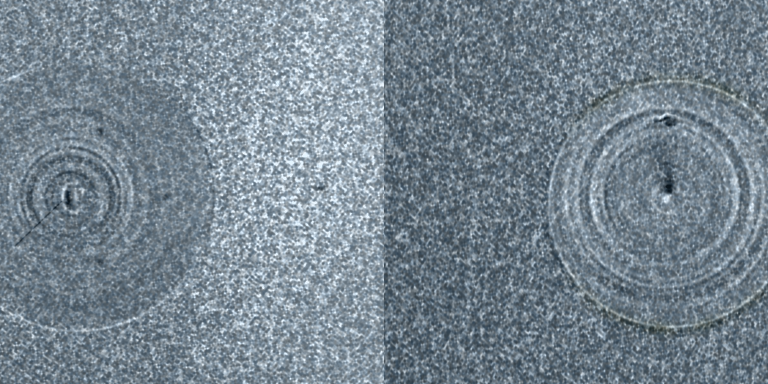
Write a Shadertoy shader that draws this texture.

```glsl
// Two grainy brushed metal plates, each worn by a round, concentric scratch pattern.

float hash(vec2 p) {
    return fract(sin(dot(p, vec2(12.9898, 78.233))) * 43758.5453);
}

float noise(vec2 p) {
    vec2 i = floor(p), f = fract(p);
    f = f * f * (3.0 - 2.0 * f);
    return mix(mix(hash(i), hash(i + vec2(1, 0)), f.x),
               mix(hash(i + vec2(0, 1)), hash(i + vec2(1, 1)), f.x), f.y);
}

// Signed speckle from two rotated noise layers, leaning towards bright glints
float grain(vec2 p, float scale) {
    vec2 q = mat2(0.8, 0.6, -0.6, 0.8) * p;
    float g = noise(p * scale) + noise(q * scale * 1.4 + 37.0) - 1.0;
    return g + 0.45 * g * g - 0.03;
}

// Soft round falloff, 1 at the centre
float blob(vec2 p, vec2 centre, vec2 size) {
    vec2 d = (p - centre) / size;
    return exp(-dot(d, d));
}

// Soft line of the given width around distance zero
float line(float d, float width) {
    return exp(-d * d / (width * width));
}

float segment(vec2 p, vec2 a, vec2 b) {
    vec2 ab = b - a;
    return length(p - a - ab * clamp(dot(p - a, ab) / dot(ab, ab), 0.0, 1.0));
}

// Signed, slightly eccentric grooves between two radii
float grooves(vec2 d, float inner, float outer, float density) {
    float r = length(d);
    vec2 dir = d / max(r, 0.001);
    float band = smoothstep(inner - 0.02, inner + 0.02, r)
               * (1.0 - smoothstep(outer - 0.03, outer + 0.02, r));
    float cut = noise(vec2(r * density, 3.0) + dir * 0.7) - 0.47;
    float wear = 0.6 + 0.7 * noise(dir * 2.5 + r * 12.0);
    return cut * band * wear;
}

float leftPlate(vec2 p) {
    vec2 hub = vec2(0.19, 0.487);
    vec2 d = p - hub;
    float rim = length(p - vec2(0.203, 0.492)) - 0.354;
    float disc = 1.0 - smoothstep(-0.035, 0.025, rim);
    float glow = blob(p, vec2(0.72, 0.53), vec2(0.32, 0.45));

    // Base light and speckle
    float light = 0.485 + 0.05 * p.y + 0.09 * smoothstep(0.3, 1.0, p.x) + 0.09 * glow;
    light -= disc * (0.03 + 0.055 * smoothstep(0.2, 0.55, p.x));
    light += grain(p, 140.0) * mix(0.31 + 0.13 * glow, 0.23, disc);

    // Grooves and rim
    light += 0.36 * grooves(d, 0.045, 0.18, 125.0);
    light += 0.15 * grooves(d, 0.17, 0.30, 100.0);
    float lower = smoothstep(0.1, -0.28, d.y);
    light += line(rim, 0.004) * (0.20 * lower - 0.13 * smoothstep(0.15, 0.35, d.x));
    light += 0.18 * line(segment(p, vec2(0.0, 0.785), vec2(0.10, 0.825)), 0.0035);

    // Hub, scratch and pits
    light -= 0.07 * blob(p, hub, vec2(0.08));
    light += 0.38 * line(length(d * vec2(1.2, 0.8)) - 0.032, 0.006) * noise(d * 70.0);
    light -= 0.30 * blob(p, hub + vec2(-0.012, -0.01), vec2(0.007, 0.030));
    light += 0.32 * blob(p, hub + vec2(0.006, 0.004), vec2(0.006, 0.022));
    light -= 0.18 * line(segment(p, vec2(0.04, 0.36), vec2(0.16, 0.475)), 0.0025);
    for (int i = 0; i < 3; i++) {
        float a = 1.25 - 1.25 * float(i);
        vec2 pit = hub + vec2(0.245 * cos(a) - 0.005, 0.18 * sin(a));
        light -= 0.25 * blob(p, pit, vec2(0.009, 0.008));
    }
    light -= 0.34 * blob(p, vec2(0.833, 0.51), vec2(0.014, 0.006));
    light += 0.10 * blob(p, vec2(0.268, 0.85), vec2(0.008, 0.035));
    return light;
}

float rightRim(vec2 p) {
    return length(p - vec2(1.75, 0.469)) - 0.325;
}

float rightPlate(vec2 p) {
    vec2 hub = vec2(1.737, 0.492);
    vec2 d = p - hub;
    float rim = rightRim(p);
    float disc = 1.0 - smoothstep(-0.01, 0.01, rim);

    // Base light and upright speckle
    float light = 0.42 + 0.045 * p.y + 0.035 * smoothstep(1.0, 1.8, p.x) + 0.02 * disc;
    light += grain(p * vec2(1.0, 0.8), 150.0) * mix(0.32, 0.25, disc);

    // Grooves catch light at the sides
    float side = 0.55 + 0.6 * smoothstep(0.02, 0.22, abs(d.x));
    light += 0.46 * side * grooves(d, 0.15, 0.30, 105.0);
    light += 0.14 * grooves(d, 0.05, 0.16, 100.0);
    light += line(rim + 0.005, 0.004) * (0.09 + 0.18 * noise(p * 14.0));
    light -= 0.12 * line(rim - 0.006, 0.008) * noise(p * 25.0 + 9.0);

    // Dark wedge, pit and torn scar
    float wedge = line(d.x + 0.10 * max(d.y, 0.0), 0.015 + 0.13 * max(d.y, 0.0));
    light -= 0.13 * wedge * smoothstep(0.0, 0.05, d.y) * (1.0 - smoothstep(0.09, 0.21, d.y));
    light += 0.26 * line(length(d + vec2(0.0, 0.008)) - 0.038, 0.006) * noise(d * 60.0);
    light -= 0.42 * blob(d, vec2(0.004, 0.018), vec2(0.017, 0.022));
    light += 0.48 * blob(d, vec2(0.0, -0.008), vec2(0.012, 0.014));
    float scar = d.y - 0.205 + 5.0 * d.x * d.x + 0.022 * (noise(d * 55.0) - 0.5);
    float scarSpan = line(d.x + 0.005, 0.04);
    light += scarSpan * (0.45 * line(scar, 0.006) - 0.36 * line(scar + 0.014, 0.005));
    light += 0.12 * blob(d, vec2(-0.075, 0.245), vec2(0.04, 0.025));
    return light;
}

void mainImage(out vec4 fragColor, in vec2 fragCoord) {
    vec2 p = fragCoord / iResolution.y;
    float seam = smoothstep(-0.5, 0.5, (p.x - 1.0) * iResolution.y);
    float light = clamp(mix(leftPlate(p), rightPlate(p), seam), 0.08, 0.96);

    // Cool steel tint with faint colour speckle
    vec3 color = light + vec3(-0.055, 0.002, 0.047);
    color += vec3(0.04, 0.0, -0.04) * (noise(p * 150.0 + 71.0) - 0.5);

    // Ochre stain along the right rim
    float stain = line(rightRim(p), 0.018) * smoothstep(0.12, 0.32, abs(p.y - 0.469));
    color -= seam * stain * vec3(0.05, 0.06, 0.10) * (0.4 + noise(p * 18.0));
    fragColor = vec4(color, 1.0);
}
```
